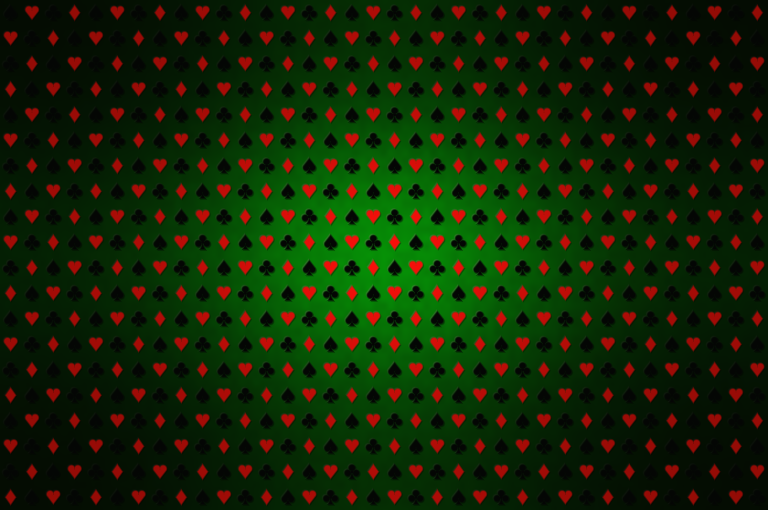
Give the GLSL for this pattern, as a WebGL 1 fragment shader.

```glsl
precision highp float;
// Diagonal rows of small bevelled card suits on green felt, lit from the centre.
uniform vec2 u_resolution;

const vec2 GRID = vec2(36.0, 20.0); // multiples of four, so the suit order wraps

float hash(vec2 p) {
  return fract(sin(dot(p, vec2(127.1, 311.7))) * 4375.85);
}

// Value noise that wraps after the given whole period
float wrapNoise(vec2 p, vec2 period) {
  vec2 i = floor(p), f = fract(p);
  f = f * f * (3.0 - 2.0 * f);
  vec2 a = mod(i, period), b = mod(i + 1.0, period);
  return mix(mix(hash(a), hash(vec2(b.x, a.y)), f.x),
             mix(hash(vec2(a.x, b.y)), hash(b), f.x), f.y);
}

// Suit shapes, in units of one cell height
float heart(vec2 p) {
  p.x = abs(p.x);
  float lobe = length(p - vec2(0.125, 0.12)) - 0.14;
  float wedge = dot(p + vec2(0.0, 0.27), vec2(0.791, -0.612));
  float cap = (p.y - 0.12 + 0.364 * p.x) * 0.94;
  return min(lobe, max(wedge, cap));
}

float stem(vec2 p) {
  float flare = min(p.y + 0.05, 0.0);
  return max(abs(p.x) - 0.03 - 1.5 * flare * flare, abs(p.y + 0.17) - 0.12);
}

float spade(vec2 p) {
  float leaf = heart(vec2(p.x, 0.04 - p.y) / 0.95) * 0.95;
  return min(leaf, stem(p));
}

float club(vec2 p) {
  float top = length(p - vec2(0.0, 0.15)) - 0.135;
  float sides = length(vec2(abs(p.x) - 0.16, p.y + 0.05)) - 0.135;
  float middle = length(p) - 0.08;
  return min(min(top, sides), min(middle, stem(p)));
}

float diamond(vec2 p) {
  return (abs(p.x) / 0.21 + abs(p.y) / 0.3 - 1.0) * 0.172;
}

// Coverage of one suit: 0 spade, 1 heart, 2 club, 3 diamond
float suitMask(vec2 p, float suit) {
  float d = suit < 0.5 ? spade(p) : suit < 1.5 ? heart(p)
          : suit < 2.5 ? club(p) : diamond(p);
  return 1.0 - smoothstep(-0.045, 0.045, d);
}

void main() {
  vec2 uv = gl_FragCoord.xy / u_resolution;

  // Cell grid, counted from the top; each row steps one suit sideways
  vec2 grid = vec2(uv.x, 1.0 - uv.y) * GRID;
  vec2 cell = floor(grid);
  float suit = mod(cell.x + cell.y, 4.0);
  float cellAspect = u_resolution.x / u_resolution.y * GRID.y / GRID.x;
  vec2 p = (fract(grid) - 0.5) * vec2(cellAspect, -1.0);

  // Periodic spotlight, darkest along the tile edges
  vec2 s = sin(3.14159265 * (uv - 0.5));
  float light = exp(-1.55 * dot(s * s, vec2(1.0, 0.75)));

  // Felt with faint mottling
  float mottle = 0.95 + 0.1 * wrapNoise(uv * GRID * 3.0, GRID * 3.0);
  vec3 color = vec3(0.015, 0.01, 0.008) + vec3(0.01, 0.54, 0.015) * light * mottle;

  // Bevel: pale rim at upper left, shadow at lower right
  vec2 offset = vec2(0.035, -0.035);
  float mask = suitMask(p, suit);
  float rim = suitMask(p + offset, suit) * (1.0 - mask);
  float shadow = suitMask(p - offset, suit) * (1.0 - mask);
  color = mix(color, vec3(0.05) + vec3(0.4, 0.45, 0.32) * light, rim * 0.55);
  color *= 1.0 - 0.5 * shadow;

  // Red hearts and diamonds, black spades and clubs
  float isRed = mod(suit, 2.0);
  vec3 red = mix(vec3(0.55, 0.04, 0.02), vec3(0.97, 0.06, 0.04), light);
  vec3 ink = mix(vec3(0.015, 0.025, 0.015), red, isRed);
  color = mix(color, ink, mask);

  gl_FragColor = vec4(color, 1.0);
}
```
